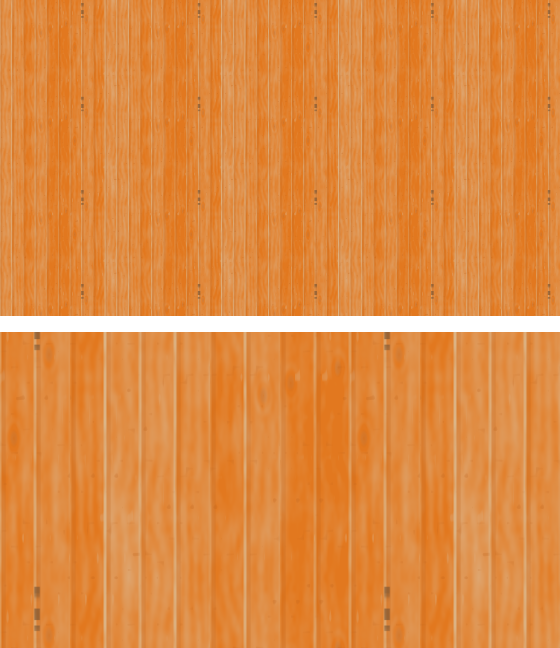
Top, the full canvas; bottom, a detail of the centre.
Write a Shadertoy shader that draws this texture.

```glsl
// Worn orange wooden planks with pale seams, grain, knots and chips, in a repeating tile.

const vec2 REPEATS = vec2(4.8, 3.375);   // tiles across and down
const float PLANKS = 10.0;               // planks per tile
const float PLANK_ASPECT = 8.0;          // tile height in plank widths
const float SEAM_HALF_WIDTH = 0.042;     // in plank widths
const float BLOTCH_AMOUNT = 0.62;
const float STREAK_AMOUNT = 0.38;
const float RING_AMOUNT = 0.10;
const float CHIPPED_SEAM = 7.0;

const vec3 DEEP_ORANGE = vec3(0.888, 0.472, 0.120);
const vec3 WORN_PEACH  = vec3(0.870, 0.655, 0.450);
const vec3 SEAM_PALE   = vec3(0.860, 0.715, 0.540);
const vec3 GRAIN_DARK  = vec3(0.720, 0.360, 0.090);
const vec3 CHIP_DARK   = vec3(0.470, 0.330, 0.200);

// Wear of each plank, and strength of the seam on its left side
const float WEAR[10] = float[10](0.50, 0.42, 0.20, 0.45, 0.22, 0.10, 0.27, 0.36, 0.21, 0.58);
const float SEAM[10] = float[10](0.65, 0.85, 0.30, 0.85, 0.22, 0.50, 0.60, 0.75, 0.22, 1.00);

float hash(vec2 p) {
    return fract(sin(dot(p, vec2(127.1, 311.7))) * 43758.5453);
}

// Value noise that wraps vertically after cells.y cells
float noise(vec2 p, vec2 cells, float seed) {
    p *= cells;
    vec2 cell = floor(p);
    vec2 f = fract(p);
    f = f * f * (3.0 - 2.0 * f);
    float y0 = mod(cell.y, cells.y);
    float y1 = mod(cell.y + 1.0, cells.y);
    float x = cell.x + seed * 37.0;
    return mix(mix(hash(vec2(x, y0)), hash(vec2(x + 1.0, y0)), f.x),
               mix(hash(vec2(x, y1)), hash(vec2(x + 1.0, y1)), f.x), f.y);
}

float fbm(vec2 p, vec2 cells, float seed) {
    float sum = 0.0;
    float gain = 0.5;
    for (int i = 0; i < 4; i++) {
        sum += gain * noise(p, cells, seed + float(i) * 11.0);
        cells *= 2.0;
        gain *= 0.5;
    }
    return sum / 0.9375;
}

// Oval knot on some planks: x = ring pattern, y = dark core
vec2 knot(vec2 p, float plank) {
    vec2 center = vec2(0.3 + 0.4 * hash(vec2(plank, 5.0)), hash(vec2(plank, 9.0)));
    float present = step(0.4, hash(vec2(plank, 14.0)));
    float dy = (fract(p.y - center.y + 0.5) - 0.5) * PLANK_ASPECT;
    float r = length(vec2(p.x - center.x, dy * 0.45));
    float rings = sin(r * 34.0) * exp(-r * r * 16.0);
    return present * vec2(rings, 1.0 - smoothstep(0.04, 0.14, r));
}

void mainImage(out vec4 fragColor, in vec2 fragCoord) {
    vec2 uv = fragCoord / iResolution.xy;
    vec2 tile = fract(vec2(uv.x, 1.0 - uv.y) * REPEATS);
    float across = tile.x * PLANKS;
    float plank = floor(across);
    vec2 p = vec2(fract(across), tile.y);
    float pixel = PLANKS * REPEATS.x / iResolution.x;

    // Worn blotches, long streaks and wavy growth lines
    float blotch = fbm(p, vec2(1.5, 6.0), plank + 1.0);
    float streak = 0.6 * noise(p, vec2(7.0, 5.0), plank + 40.0)
                 + 0.4 * noise(p, vec2(10.0, 28.0), plank + 60.0);
    float bend = noise(p, vec2(1.0, 4.0), plank + 80.0);
    float growth = sin(p.x * 15.0 + bend * 9.0);
    vec2 knotShape = knot(p, plank);
    float tone = WEAR[int(plank)]
               + BLOTCH_AMOUNT * (blotch - 0.5)
               + STREAK_AMOUNT * (streak - 0.5)
               + RING_AMOUNT * (growth + 1.5 * knotShape.x);
    vec3 color = mix(DEEP_ORANGE, WORN_PEACH, clamp(tone, 0.0, 1.0));

    // Dark nicks and pale scratches
    float nick = smoothstep(0.84, 0.97, noise(p, vec2(6.0, 36.0), plank + 100.0));
    float scratch = smoothstep(0.86, 0.98, noise(p, vec2(9.0, 14.0), plank + 120.0));
    color = mix(color, GRAIN_DARK, 0.22 * nick + 0.28 * knotShape.y);
    color = mix(color, WORN_PEACH, 0.40 * scratch);

    // Seams: a broken pale line with a soft shadow on its right
    float seamIndex = mod(floor(across + 0.5), PLANKS);
    float offset = fract(across + 0.5) - 0.5;
    float line = 1.0 - smoothstep(SEAM_HALF_WIDTH - 0.5 * pixel,
                                  SEAM_HALF_WIDTH + 0.5 * pixel, abs(offset));
    float shade = 1.0 - smoothstep(0.04, 0.06 + pixel, abs(offset - 0.10));
    float broken = 0.55 + 0.45 * noise(vec2(0.0, p.y), vec2(1.0, 18.0), seamIndex + 140.0);
    color = mix(color, GRAIN_DARK, 0.20 * shade);
    color = mix(color, SEAM_PALE, line * broken * SEAM[int(seamIndex)]);

    // Chips clustered on one seam
    float cluster = smoothstep(0.0, 0.04, tile.y) * (1.0 - smoothstep(0.16, 0.24, tile.y));
    float chip = smoothstep(0.55, 0.75, noise(vec2(0.0, p.y), vec2(1.0, 50.0), 170.0));
    float onSeam = 1.0 - step(0.5, abs(seamIndex - CHIPPED_SEAM));
    float chipEdge = 1.0 - smoothstep(0.05, 0.08 + pixel, abs(offset - 0.06));
    color = mix(color, CHIP_DARK, 0.65 * cluster * chip * onSeam * chipEdge);

    fragColor = vec4(color, 1.0);
}
```
